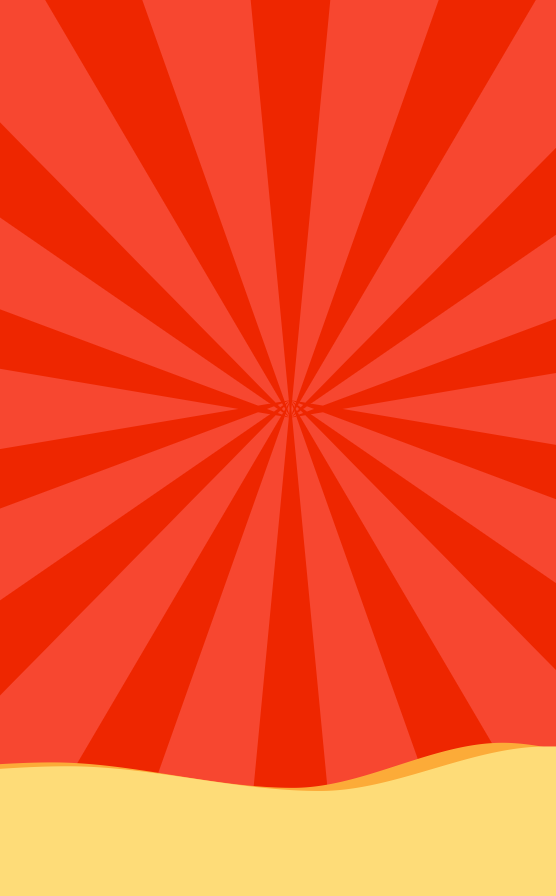
Reproduce this background procedurally as a WebGL 1 fragment shader.

```glsl
precision highp float;
// Red sunburst above a sandy dune with an orange rim.
// Two mirrored fans of wedges, whose tips cross slightly, make the rays;
// chains of smoothsteps make the dune outlines.

uniform vec2 u_resolution;

#define ASPECT 0.6211
#define BURST_CENTER vec2(0.3245, 0.5436)
#define TIP_OVERLAP 0.0098
#define RAY_SPACING radians(25.0)
#define RAY_HALF_ANGLE radians(5.45)
#define SIDE_RAYS 3.0
#define SKY_LIGHT vec3(0.969, 0.278, 0.188)
#define SKY_DARK vec3(0.933, 0.149, 0.000)
#define SAND vec3(0.996, 0.863, 0.471)
#define SAND_RIM vec3(0.988, 0.671, 0.220)

// Coverage of a shape from its signed distance (positive inside).
float coverage(float inside, float pixel) {
    return clamp(inside / pixel + 0.5, 0.0, 1.0);
}

// Signed distance to a fan of wedges around +y, with the apex at the origin.
float rayFan(vec2 p) {
    float angle = atan(p.x, p.y);
    float ray = clamp(floor(angle / RAY_SPACING + 0.5), -SIDE_RAYS, SIDE_RAYS);
    float offAxis = abs(angle - ray * RAY_SPACING);
    return length(p) * sin(RAY_HALF_ANGLE - offAxis);
}

// Smooth outline through successive crests and troughs; end is the last knot.
float duneHeight(float x, vec4 knots, vec4 levels, vec2 end) {
    float h = mix(levels.x, levels.y, smoothstep(knots.x, knots.y, x));
    h = mix(h, levels.z, smoothstep(knots.y, knots.z, x));
    h = mix(h, levels.w, smoothstep(knots.z, knots.w, x));
    return mix(h, end.y, smoothstep(knots.w, end.x, x));
}

void main() {
    vec2 p = gl_FragCoord.xy / u_resolution * vec2(ASPECT, 1.0);
    float pixel = 1.0 / u_resolution.y;

    // Rays: the upper fan starts below the center, the lower one above it.
    vec2 q = p - BURST_CENTER;
    float upper = rayFan(vec2(q.x, q.y + TIP_OVERLAP));
    float lower = rayFan(vec2(q.x, TIP_OVERLAP - q.y));
    vec3 color = mix(SKY_LIGHT, SKY_DARK, coverage(max(upper, lower), pixel));

    // Dune: the rim lies behind the sand.
    float rim = duneHeight(p.x, vec4(-0.130, 0.0585, 0.3274, 0.5613),
                           vec4(0.1406, 0.1491, 0.1207, 0.1710),
                           vec2(0.7277, 0.1462));
    float sand = duneHeight(p.x, vec4(-0.130, 0.0754, 0.3573, 0.6107),
                            vec4(0.1354, 0.1448, 0.1172, 0.1669),
                            vec2(1.0, 0.1669));
    color = mix(color, SAND_RIM, coverage(rim - p.y, pixel));
    color = mix(color, SAND, coverage(sand - p.y, pixel));

    gl_FragColor = vec4(color, 1.0);
}
```
